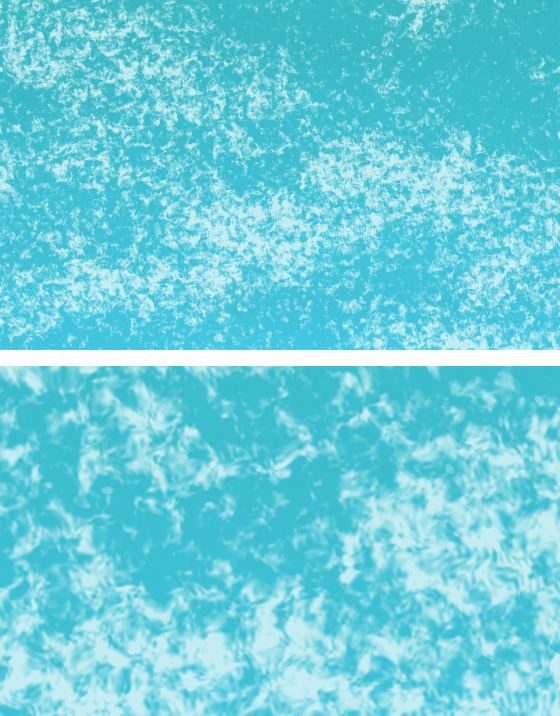
Top: the whole. Bottom: its middle third, enlarged.
Give the GLSL for this texture, as a WebGL 2 fragment shader.

```glsl
#version 300 es
precision highp float;
// Weathered turquoise wall with pale, chalky speckles gathered in ragged clouds.

uniform vec2 u_resolution;
out vec4 fragColor;

const vec3 TEAL_TOP = vec3(0.22, 0.72, 0.76);
const vec3 AQUA_BOTTOM = vec3(0.26, 0.78, 0.88);
const vec3 CHALK = vec3(0.86, 0.96, 0.97);

float hash(vec2 p) {
    return fract(sin(dot(p, vec2(127.1, 311.7))) * 43758.5453);
}

float valueNoise(vec2 p) {
    vec2 cell = floor(p);
    vec2 f = fract(p);
    f = f * f * (3.0 - 2.0 * f);
    float low = mix(hash(cell), hash(cell + vec2(1.0, 0.0)), f.x);
    float high = mix(hash(cell + vec2(0.0, 1.0)), hash(cell + vec2(1.0, 1.0)), f.x);
    return mix(low, high, f.y);
}

// Layered noise centred on zero; each octave is turned to hide the lattice.
float fbm(vec2 p, int octaves, float gain) {
    const mat2 turn = mat2(0.8, 0.6, -0.6, 0.8);
    float sum = 0.0;
    float total = 0.0;
    float weight = 1.0;
    for (int i = 0; i < octaves; i++) {
        sum += weight * (valueNoise(p) - 0.5);
        total += weight;
        weight *= gain;
        p = turn * p * 2.03 + 17.3;
    }
    return sum / total;
}

// Rare oval chips, one candidate per jittered cell.
float chips(vec2 p, float density, float edge) {
    vec2 cell = floor(p);
    float cover = 0.0;
    for (int y = -1; y <= 1; y++) {
        for (int x = -1; x <= 1; x++) {
            vec2 id = cell + vec2(x, y);
            vec2 centre = id + vec2(hash(id + 3.1), hash(id + 7.7));
            float angle = 6.2832 * hash(id + 11.9);
            float c = cos(angle);
            float s = sin(angle);
            vec2 d = mat2(c, -s, s, c) * (p - centre);
            float radius = mix(0.05, 0.13, hash(id + 19.3));
            float dist = length(d * vec2(1.0, 1.6)) - radius;
            float present = step(hash(id + 23.5), density);
            cover = max(cover, present * (1.0 - smoothstep(-edge, edge, dist)));
        }
    }
    return cover;
}

void main() {
    vec2 uv = gl_FragCoord.xy / u_resolution.y;
    float pixel = 1.0 / u_resolution.y;

    // Broad clouds, slightly wider than tall, with wavering outlines
    vec2 warp = vec2(fbm(uv * 9.0, 3, 0.6), fbm(uv * 9.0 + 41.0, 3, 0.6));
    float clouds = fbm((uv + 0.08 * warp) * vec2(2.4, 3.6) + 5.2, 5, 0.6);
    float bands = valueNoise(uv * vec2(1.1, 7.0) + 31.0) - 0.5;

    // Fine crumbly grain
    vec2 ragged = uv + 0.01 * vec2(valueNoise(uv * 45.0), valueNoise(uv * 45.0 + 9.0));
    float grain = fbm(ragged * 60.0 + 2.7, 3, 0.8);

    // Chalk cover
    float amount = 1.2 * clouds + 0.16 * bands + 1.3 * grain;
    float cover = 0.85 * smoothstep(-0.1, 0.5, amount);
    float chipScale = 14.0;
    float chip = chips(uv * chipScale + 0.15 * warp, 0.12, chipScale * pixel);
    cover = max(cover, chip * (0.45 + 0.8 * grain));

    // Painted ground with faint horizontal washes
    vec3 ground = mix(AQUA_BOTTOM, TEAL_TOP, gl_FragCoord.y / u_resolution.y);
    ground *= 1.0 + 0.03 * bands + 0.03 * grain;

    vec3 color = mix(ground, CHALK, clamp(cover, 0.0, 1.0));
    fragColor = vec4(color, 1.0);
}
```
